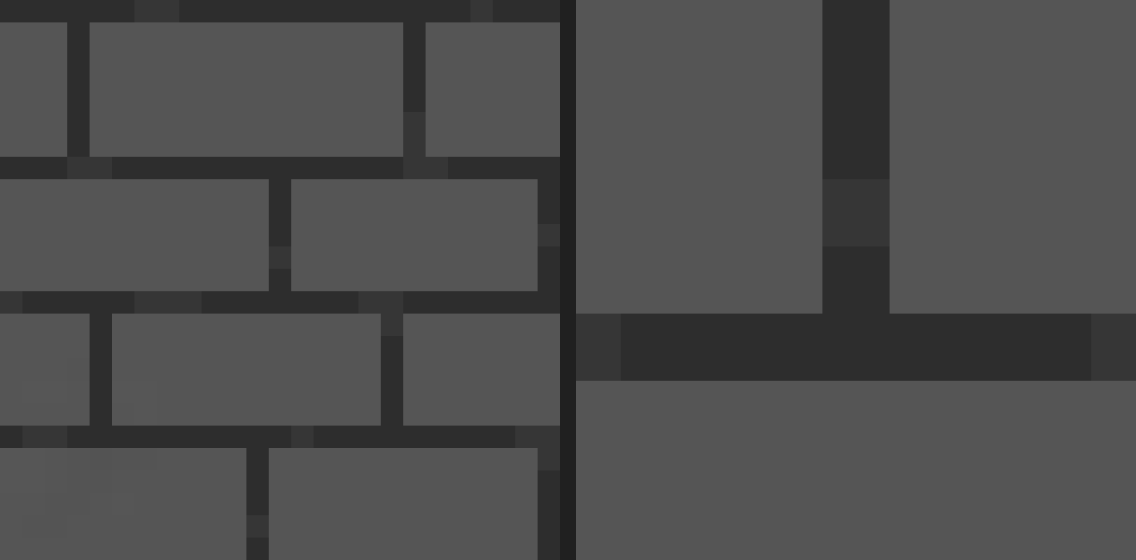
Left, the full canvas; right, a detail of the centre.
Reproduce this texture procedurally as a Shadertoy shader.

```glsl
// Grey brick wall: four staggered courses on a 25 x 25 block grid, parted by
// one-block mortar lines. A loop over the courses adds up antialiased spans
// of mortar and its paler worn blocks; gradient noise faintly mottles brick.

#define GRID 25.0
#define COURSES 4
#define COURSE_HEIGHT 6.0
#define BRICK_COLOR vec3(0.333)
#define MORTAR_COLOR vec3(0.176)
#define WORN_COLOR vec3(0.212)
#define MOTTLE_AMOUNT 0.012
#define MOTTLE_CENTER vec2(3.0, 20.0)
#define MOTTLE_RADIUS 5.5

// Per course, in blocks: left edges of the two upright joints
const vec2 JOINT_X[COURSES] = vec2[](
    vec2(3, 18), vec2(12, 24), vec2(4, 17), vec2(11, 24));
// Worn part of each joint: (start, length) below the course top, twice
const vec4 JOINT_WEAR[COURSES] = vec4[](
    vec4(0, 0, 5, 2), vec4(4, 1, 3, 1), vec4(0, 0, 1, 1), vec4(4, 1, 1, 1));
// Worn parts of the bed line above each course: starts and lengths
const vec3 BED_WEAR_X[COURSES] = vec3[](
    vec3(6, 21, 0), vec3(3, 18, 0), vec3(0, 6, 16), vec3(1, 13, 23));
const vec3 BED_WEAR_LENGTH[COURSES] = vec3[](
    vec3(2, 1, 0), vec3(2, 2, 0), vec3(1, 3, 2), vec3(2, 1, 2));

// Share of a pixel of the given width at x that lies in [start, start + size]
float span(float x, float start, float size, float pixel) {
    float low = max(x - 0.5 * pixel, start);
    float high = min(x + 0.5 * pixel, start + size);
    return clamp((high - low) / pixel, 0.0, 1.0);
}

vec2 gradient(vec2 cell) {
    float angle = 6.2832 * fract(sin(dot(cell, vec2(127.1, 311.7))) * 4375.85);
    return vec2(cos(angle), sin(angle));
}

float gradientNoise(vec2 p) {
    vec2 i = floor(p), f = fract(p);
    vec2 u = f * f * (3.0 - 2.0 * f);
    vec2 e = vec2(1, 0);
    float bottom = mix(dot(gradient(i), f),
                       dot(gradient(i + e.xy), f - e.xy), u.x);
    float top = mix(dot(gradient(i + e.yx), f - e.yx),
                    dot(gradient(i + e.xx), f - e.xx), u.x);
    return mix(bottom, top, u.y);
}

void mainImage(out vec4 fragColor, in vec2 fragCoord) {
    // Block coordinates, counted from the upper left
    vec2 uv = fragCoord / iResolution.xy;
    vec2 p = vec2(uv.x, 1.0 - uv.y) * GRID;
    vec2 pixel = GRID / iResolution.xy;

    float mortar = 0.0, worn = 0.0;
    for (int c = 0; c < COURSES; c++) {
        // The first course is one block taller than the rest
        float top = float(c) * COURSE_HEIGHT + (c > 0 ? 1.0 : 0.0);
        float height = COURSE_HEIGHT + (c == 0 ? 1.0 : 0.0);

        // Bed line
        float bed = span(p.y, top, 1.0, pixel.y);
        mortar += bed;
        for (int i = 0; i < 3; i++)
            worn += bed * span(p.x, BED_WEAR_X[c][i], BED_WEAR_LENGTH[c][i], pixel.x);

        // Upright joints
        float side = span(p.y, top + 1.0, height - 1.0, pixel.y);
        for (int j = 0; j < 2; j++) {
            float joint = span(p.x, JOINT_X[c][j], 1.0, pixel.x);
            mortar += joint * side;
            worn += joint * span(p.y, top + JOINT_WEAR[c][2 * j],
                                 JOINT_WEAR[c][2 * j + 1], pixel.y);
        }
    }

    // Faint blocky mottling, gathered in one area of brick
    vec2 block = floor(p) + 0.5;
    float area = 1.0 - smoothstep(0.5, 1.0, distance(block, MOTTLE_CENTER) / MOTTLE_RADIUS);
    vec3 brick = BRICK_COLOR + MOTTLE_AMOUNT * area * gradientNoise(block * 0.37);

    vec3 joints = mix(MORTAR_COLOR, WORN_COLOR, min(worn / max(mortar, 0.001), 1.0));
    fragColor = vec4(mix(brick, joints, min(mortar, 1.0)), 1.0);
}
```
